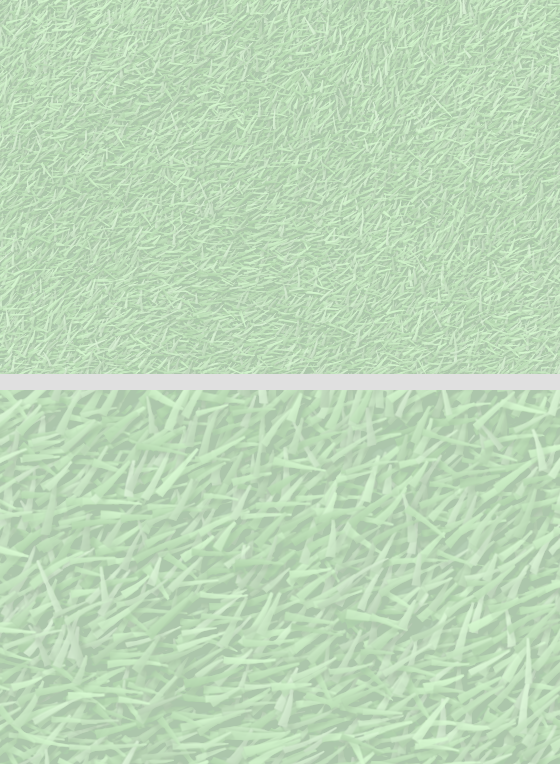
Top: the whole. Bottom: its middle third, enlarged.
Write a WebGL 2 fragment shader that draws this texture.

```glsl
#version 300 es
precision highp float;
// Pale, dense turf seen from above: short tapered blades scattered one per
// cell over many shifted grids, painted from the dim undergrowth up to the
// bright top blades, each with a faint shadow and a lean set by slow sines.

uniform vec2 u_resolution;
out vec4 fragColor;

vec4 hash4(vec3 v) {
  vec4 h = fract(v.xyzx * vec4(0.1031, 0.1030, 0.0973, 0.1099));
  h += dot(h, h.wzxy + 33.33);
  return fract((h.xxyz + h.yzzw) * h.zywx);
}

// Main lean of the turf: flatter near the bottom, steeper near the top.
float leanAngle(vec2 p) {
  return 0.42 + 0.36 * p.y
       + 0.16 * sin(5.1 * p.x + 2.3 * p.y + 1.0)
       + 0.12 * sin(9.7 * p.y - 6.3 * p.x);
}

// Slow light and dark patches, about -1 to 1.
float patches(vec2 p) {
  return 0.5 * sin(4.3 * p.x + 3.0 * sin(3.1 * p.y))
       + 0.5 * sin(7.9 * p.y - 5.2 * p.x + 2.0 * sin(6.0 * p.x));
}

// Lays one blade over the colour below it.
vec3 paintBlade(vec3 below, vec2 p, vec2 root, vec4 shape, vec4 look, float height, float soft) {
  // Most blades follow the lean; a few cross it freely.
  float spread = (shape.z + shape.w - 1.0) * 1.1;
  if (look.w > 0.84) spread = (shape.z - 0.5) * 3.1;
  float angle = leanAngle(root) + spread;
  vec2 dir = vec2(cos(angle), sin(angle));
  vec2 q = p - root;
  q = vec2(dot(q, dir), dot(q, vec2(-dir.y, dir.x)));

  float halfLength = mix(0.013, 0.028, look.x);
  q.y += (look.y - 0.5) * 9.0 * q.x * q.x;
  float along = clamp(q.x / halfLength, -1.0, 1.0);
  float halfWidth = mix(0.0022, 0.0040, shape.w) * (0.8 - 0.4 * along);
  float ends = 1.0 - smoothstep(-soft, soft, abs(q.x) - halfLength);
  float cover = ends * (1.0 - smoothstep(-soft, soft, abs(q.y) - halfWidth));

  // Shadow falling along the lower side.
  float shadow = ends * (1.0 - smoothstep(0.0, 0.0055, abs(q.y + 0.0025) - halfWidth));
  below -= vec3(0.034, 0.040, 0.032) * shadow;

  // Brighter tips and a lit upper side, from grey green to pale lime.
  float tone = mix(look.z, height, 0.30) + 0.14 * along
             + 0.13 * clamp(q.y / halfWidth, -1.0, 1.0) + 0.07 * patches(root);
  vec3 tint = mix(vec3(0.690, 0.828, 0.670), vec3(0.845, 0.980, 0.820), clamp(tone, 0.0, 1.0));
  tint = mix(tint, vec3(dot(tint, vec3(0.3, 0.6, 0.1))), 0.35 * shape.z * shape.z);
  return mix(below, tint, cover * 0.92);
}

void main() {
  vec2 p = gl_FragCoord.xy / u_resolution.y;
  float soft = max(0.0012, 0.7 / u_resolution.y);
  float cellSize = 0.032;
  const int LAYERS = 12;

  // Grey green ground between the blades.
  vec3 color = vec3(0.705, 0.810, 0.705) + 0.010 * patches(p * 3.0);

  for (int layer = 0; layer < LAYERS; layer++) {
    float id = float(layer);
    float height = id / float(LAYERS - 1);
    vec2 shift = hash4(vec3(id, 7.0, 3.0)).xy;
    vec2 home = floor(p / cellSize + shift);
    for (int j = -1; j <= 1; j++) {
      for (int i = -1; i <= 1; i++) {
        vec2 cell = home + vec2(i, j);
        vec4 shape = hash4(vec3(cell + 11.0, id * 3.0 + 1.0));
        vec4 look = hash4(vec3(cell + 47.0, id * 5.0 + 2.0));
        vec2 root = (cell + shape.xy - shift) * cellSize;
        color = paintBlade(color, p, root, shape, look, height, soft);
      }
    }
  }

  // Keep stacked shadows within the pale range.
  color = max(color, vec3(0.675, 0.775, 0.670));
  fragColor = vec4(color, 1.0);
}
```
